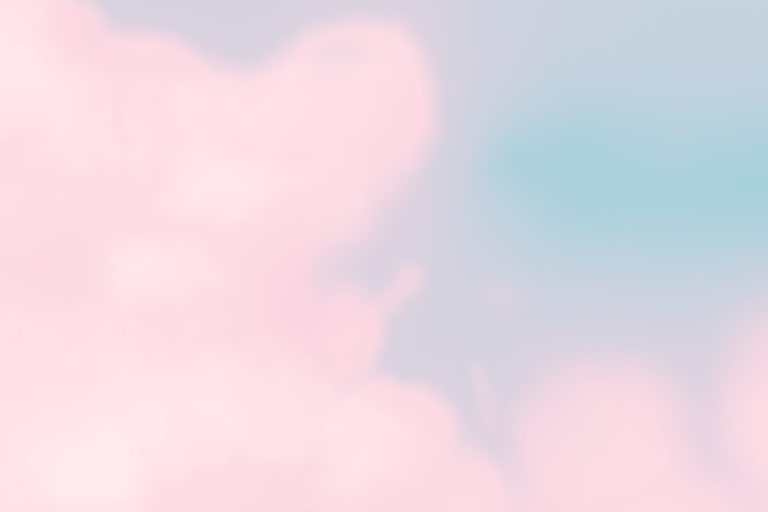
This texture is drawn by a Shadertoy shader. Its source:

```glsl
// Soft pink cumulus bank drifting across a lavender and pale teal sky.
#define WARP 0.075
#define BLEND 0.035
#define EDGE_SOFT 0.030
#define HALO_WIDTH 0.085
#define BILLOW_SCALE 4.5
#define LAVENDER vec3(0.825, 0.822, 0.875)
#define HIGH_BLUE vec3(0.775, 0.825, 0.870)
#define TEAL vec3(0.625, 0.820, 0.862)
#define HAZE vec3(0.915, 0.828, 0.880)
#define PINK vec3(1.000, 0.872, 0.900)
#define ROSE vec3(0.975, 0.835, 0.882)
#define CREAM vec3(1.000, 0.930, 0.938)

float hash(vec2 p) {
    vec3 q = fract(vec3(p.xyx) * 0.1031);
    q += dot(q, q.yzx + 33.33);
    return fract((q.x + q.y) * q.z);
}

float noise(vec2 p) {
    vec2 i = floor(p), f = fract(p);
    f = f * f * f * (f * (f * 6.0 - 15.0) + 10.0);
    return mix(mix(hash(i), hash(i + vec2(1, 0)), f.x),
               mix(hash(i + vec2(0, 1)), hash(i + vec2(1, 1)), f.x), f.y);
}

float fbm(vec2 p) {
    float sum = 0.0, amp = 0.5;
    for (int i = 0; i < 6; i++) {
        sum += amp * noise(p);
        p = mat2(1.6, 1.2, -1.2, 1.6) * p + 7.3;
        amp *= 0.5;
    }
    return sum;
}

float smoothMin(float a, float b, float k) {
    float h = max(k - abs(a - b), 0.0) / k;
    return min(a, b) - h * h * k * 0.25;
}

float glow(vec2 p, vec2 center, vec2 radius) {
    vec2 q = (p - center) / radius;
    return exp(-dot(q, q));
}

float segment(vec2 p, vec2 a, vec2 b) {
    vec2 d = b - a;
    return length(p - a - d * clamp(dot(p - a, d) / dot(d, d), 0.0, 1.0));
}

// Signed distance to the cloud bank; each puff is center.xy, radius.xy
float cloudDistance(vec2 p) {
    const vec4 puffs[11] = vec4[11](
        vec4(0.25, 0.61, 0.39, 0.32), vec4(0.69, 0.80, 0.16, 0.17),
        vec4(0.00, 0.80, 0.25, 0.27), vec4(0.23, 0.22, 0.44, 0.43),
        vec4(0.73, 0.10, 0.18, 0.17), vec4(0.92, 0.00, 0.09, 0.11),
        vec4(0.58, 0.71, 0.18, 0.20), vec4(0.66, 0.34, 0.08, 0.10),
        vec4(1.18, 0.10, 0.17, 0.17), vec4(1.52, 0.16, 0.09, 0.17),
        vec4(1.25, -0.02, 0.28, 0.11));
    float d = 1.0;
    for (int i = 0; i < 11; i++) {
        vec2 r = puffs[i].zw;
        float puff = (length((p - puffs[i].xy) / r) - 1.0) * min(r.x, r.y);
        d = smoothMin(d, puff, BLEND);
    }
    return d;
}

vec3 skyColor(vec2 p) {
    vec3 c = mix(LAVENDER, HIGH_BLUE, smoothstep(0.75, 1.35, p.x) * smoothstep(0.25, 0.65, p.y));
    float teal = 0.60 * glow(p, vec2(1.10, 0.68), vec2(0.20, 0.15))
               + 0.25 * glow(p, vec2(0.99, 0.68), vec2(0.06, 0.07))
               + 0.75 * glow(p, vec2(1.52, 0.64), vec2(0.19, 0.17))
               + 0.35 * glow(p, vec2(1.28, 0.58), vec2(0.24, 0.16));
    c = mix(c, TEAL, min(teal, 0.95));
    c = mix(c, HAZE, 0.40 * glow(p, vec2(0.74, 0.56), vec2(0.17, 0.14)));
    c = mix(c, HAZE, 0.65 * smoothstep(0.40, 0.12, p.y) * smoothstep(0.85, 1.1, p.x));
    return mix(c, HAZE, 0.40 * glow(p, vec2(0.99, 0.43), vec2(0.05, 0.035)));
}

vec3 cloudColor(vec2 p, float d, float billow) {
    // Lit crowns: center.xy, size, strength
    const vec4 crowns[7] = vec4[7](
        vec4(0.45, 0.64, 0.07, 0.75), vec4(0.30, 0.47, 0.08, 0.85),
        vec4(0.18, 0.09, 0.11, 0.60), vec4(0.02, 0.88, 0.13, 0.50),
        vec4(0.40, 0.20, 0.12, 0.50), vec4(0.64, 0.08, 0.11, 0.45),
        vec4(0.20, 0.72, 0.12, 0.35));
    float light = 0.0;
    for (int i = 0; i < 7; i++)
        light += crowns[i].w * glow(p, crowns[i].xy, crowns[i].z * vec2(1.3, 0.8));
    float shade = 0.50 * glow(p, vec2(0.08, 0.47), vec2(0.22, 0.08))
                + 0.45 * glow(p, vec2(0.56, 0.36), vec2(0.12, 0.18))
                + 0.45 * smoothstep(-0.14, 0.0, d);
    vec3 c = mix(PINK, ROSE, clamp(shade + (0.5 - billow) * 0.9, 0.0, 1.0));
    return mix(c, CREAM, clamp(light * (0.35 + 1.2 * billow) + (billow - 0.5) * 0.6, 0.0, 1.0));
}

void mainImage(out vec4 fragColor, in vec2 fragCoord) {
    vec2 p = fragCoord / iResolution.xy * vec2(1.5, 1.0);
    vec2 drift = vec2(fbm(p * 5.0 + 3.1), fbm(p * 5.0 + 19.7)) - 0.49;
    vec2 q = p + WARP * drift;
    float billow = fbm(p * BILLOW_SCALE + drift * 1.6 + 11.0);

    // Coverage is crisp on the upper rim and soft in the gap and far bank
    float d = cloudDistance(q) + (billow - 0.49) * 0.04;
    float gap = glow(p, vec2(0.68, 0.58), vec2(0.16, 0.12));
    float soft = EDGE_SOFT + 0.035 * gap + 0.035 * smoothstep(0.95, 1.1, p.x);
    float cover = smoothstep(soft, -soft, d);
    cover *= 1.0 - 0.35 * glow(q, vec2(0.66, 0.89), vec2(0.05, 0.04));
    cover *= 1.0 - 0.30 * glow(p, vec2(1.08, 0.20), vec2(0.15, 0.12));

    // Thin wisps and a hazy rim
    float wisp = 0.75 * smoothstep(0.045, 0.0, segment(q, vec2(0.70, 0.36), vec2(0.81, 0.475)))
               + 0.45 * smoothstep(0.03, 0.0, segment(q, vec2(0.945, 0.28), vec2(0.965, 0.17)));
    vec3 color = mix(skyColor(p + 0.06 * drift), HAZE, 0.55 * exp(-max(d, 0.0) / HALO_WIDTH));
    color = mix(color, mix(ROSE, PINK, 0.3), wisp * (0.5 + 0.8 * billow));
    color = mix(color, cloudColor(q, d, billow), cover);
    fragColor = vec4(clamp(color, 0.0, 1.0), 1.0);
}
```
